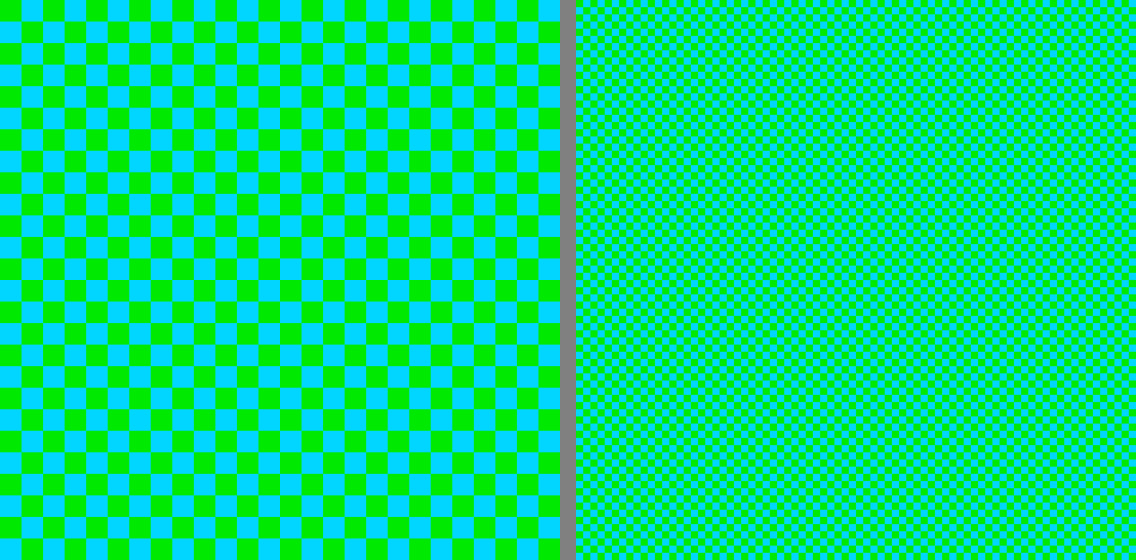
Left: one tile. Right: repeated 3 by 3.
This pattern is drawn by a three.js fragment shader. Its source:

```glsl
varying vec2 vUv;

const float REPEATS = 13.0;                 // colour pairs across and up
const vec3 GREEN = vec3(0.0, 0.914, 0.0);
const vec3 CYAN = vec3(0.0, 0.839, 1.0);

// Square wave over cells: +1 on even cells, -1 on odd ones, box filtered
vec2 squareWave(vec2 cells, vec2 filterWidth) {
  vec2 parity = 1.0 - 2.0 * mod(floor(cells), 2.0);
  vec2 edgeDistance = 0.5 - abs(fract(cells) - 0.5);
  return parity * clamp(2.0 * edgeDistance / filterWidth, 0.0, 1.0);
}

void main() {
  vec2 cells = vUv * REPEATS * 2.0;
  vec2 filterWidth = max(fwidth(cells), vec2(1e-4));

  // The product of both waves alternates the colours; the lower left is cyan
  vec2 wave = squareWave(cells, filterWidth);
  float cyanShare = 0.5 + 0.5 * wave.x * wave.y;

  gl_FragColor = vec4(mix(GREEN, CYAN, cyanShare), 1.0);
}
```
